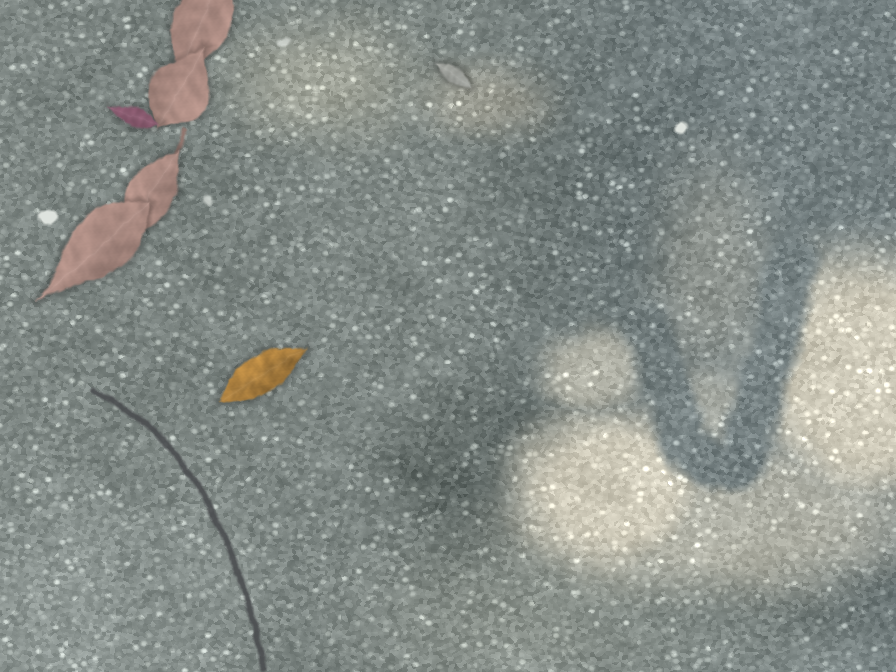
A Shadertoy shader for this texture:

```glsl
const float PI = 3.14159;
const float EDGE = 0.003;

vec2 hash2(vec2 c) {
    return fract(sin(vec2(dot(c, vec2(127.1, 311.7)), dot(c, vec2(269.5, 183.3)))) * 4375.85);
}

// Nearest cell: x = distance, y = random value of that cell
vec2 cellNoise(vec2 p) {
    vec2 base = floor(p), nearest = vec2(9.0, 0.0);
    for (int j = -1; j <= 1; j++)
    for (int i = -1; i <= 1; i++) {
        vec2 cell = base + vec2(i, j);
        float d = length(cell + hash2(cell) - p);
        if (d < nearest.x) nearest = vec2(d, hash2(cell + 37.0).x);
    }
    return nearest;
}

// Layered, rotated sines, roughly -1 to 1
float waves(vec2 p) {
    float sum = 0.0, amp = 0.5;
    for (int i = 0; i < 5; i++) {
        sum += amp * sin(p.x + 1.7 * sin(p.y)) * cos(p.y * 0.8 + float(i));
        p = mat2(1.2, 1.4, -1.4, 1.2) * p + 2.3;
        amp *= 0.62;
    }
    return sum;
}

float blob(vec2 p, vec2 center, vec2 radius, float soft) {
    return 1.0 - smoothstep(1.0 - soft, 1.0 + soft, length((p - center) / radius));
}

float segmentDist(vec2 p, vec2 a, vec2 b) {
    vec2 d = b - a;
    return length(p - a - d * clamp(dot(p - a, d) / dot(d, d), 0.0, 1.0));
}

// x = signed distance, y = offset from the midrib, z = position along it
vec3 leafShape(vec2 p, vec2 a, vec2 b, float width, float skew) {
    float len = length(b - a);
    vec2 axis = (b - a) / len;
    float along = dot(p - a, axis) / len;
    float side = dot(p - a, vec2(-axis.y, axis.x));
    float outline = width * sin(PI * pow(clamp(along, 0.001, 1.0), skew));
    return vec3(max(abs(side) - outline, max(-along, along - 1.0) * len), side, along);
}

float cover(float d) {
    return 1.0 - smoothstep(-EDGE, EDGE, d);
}

vec3 paintLeaf(vec3 ground, vec3 leaf, vec3 tint, float grain) {
    float rib = exp(-abs(leaf.y) * 350.0);
    float veins = sin(leaf.z * 32.0 - abs(leaf.y) * 150.0);
    vec3 color = tint * (0.98 + 0.1 * grain + 0.025 * veins + 1.8 * leaf.y) + 0.05 * rib;
    ground *= 1.0 - 0.2 * (1.0 - smoothstep(0.0, 0.014, leaf.x));
    return mix(ground, color, cover(leaf.x));
}

float sunlight(vec2 p) {
    float sun = 0.62 * blob(p, vec2(0.882, 0.448), vec2(0.07, 0.06), 0.5);
    sun = max(sun, 0.95 * blob(p, vec2(0.91, 0.27), vec2(0.14, 0.115), 0.45));
    sun = max(sun, 0.95 * blob(p, vec2(1.29, 0.44), vec2(0.17, 0.18), 0.4));
    sun = max(sun, 0.6 * blob(p, vec2(1.08, 0.235), vec2(0.28, 0.11), 0.5));
    sun = max(sun, 0.45 * blob(p, vec2(1.06, 0.37), vec2(0.08, 0.09), 0.6));
    sun = max(sun, 0.32 * blob(p, vec2(1.06, 0.6), vec2(0.08, 0.15), 0.7));
    float shade = segmentDist(p, vec2(0.965, 0.51), vec2(1.02, 0.34));
    shade = min(shade, segmentDist(p, vec2(1.02, 0.34), vec2(1.09, 0.3)));
    shade = min(shade, segmentDist(p, vec2(1.18, 0.61), vec2(1.1, 0.3)));
    return sun * smoothstep(0.022, 0.05, shade);
}

vec3 concrete(vec2 p) {
    float mottle = waves(p * 11.0);
    float patches = waves(p * 27.0 + 4.0);
    vec2 q = p + 0.012 * vec2(waves(p * 24.0), waves(p * 24.0 + 9.0));
    vec3 color = mix(vec3(0.485, 0.52, 0.507), vec3(0.455, 0.5, 0.505), smoothstep(0.6, 1.1, p.x));

    // Broad stains and pale worn areas
    color -= 0.085 * blob(q, vec2(0.73, 0.3), vec2(0.17, 0.13), 0.5);
    color -= 0.06 * blob(q, vec2(1.22, 0.12), vec2(0.22, 0.08), 0.6);
    color -= 0.04 * blob(q, vec2(0.92, 0.7), vec2(0.2, 0.2), 0.7);
    color += vec3(0.13, 0.11, 0.08) * blob(q, vec2(0.48, 0.88), vec2(0.12, 0.08), 0.8);
    color += vec3(0.11, 0.08, 0.05) * blob(q, vec2(0.73, 0.85), vec2(0.08, 0.05), 0.8);
    color += vec3(0.07, 0.06, 0.04) * blob(q, vec2(0.95, 0.08), vec2(0.3, 0.13), 0.8);
    color += 0.06 * blob(q, vec2(0.1, 0.1), vec2(0.25, 0.18), 0.8);
    color += 0.028 * mottle + 0.03 * patches;

    float sun = sunlight(q);
    color = mix(color, vec3(0.83, 0.81, 0.74) + 0.05 * patches, sun);

    // Tilted mineral flecks at two sizes
    vec2 tilted = mat2(0.95, 0.25, -0.3, 1.15) * p;
    vec2 coarse = cellNoise(tilted * 72.0), fine = cellNoise(tilted * 150.0 + 17.0);
    float density = 0.8 + 0.5 * patches;
    float flecks = pow(coarse.y, 5.0) * (1.0 - smoothstep(0.12, 0.5, coarse.x));
    color += flecks * density * vec3(0.29, 0.29, 0.28);
    return color + (fine.y - 0.5) * 0.13 + (0.4 - coarse.x) * 0.06;
}

void mainImage(out vec4 fragColor, in vec2 fragCoord) {
    vec2 p = fragCoord / iResolution.y;
    vec3 color = concrete(p);
    float grain = waves(p * 60.0);
    vec2 q = p + 0.004 * vec2(waves(p * 55.0), waves(p * 55.0 + 6.0));

    // Pebbles and a flat chip
    vec3 chalk = vec3(0.87, 0.89, 0.87);
    color = mix(color, chalk, blob(q, vec2(0.071, 0.676), vec2(0.014, 0.012), 0.25));
    color = mix(color, chalk, blob(q, vec2(1.014, 0.81), vec2(0.008), 0.4));
    color = mix(color, chalk, 0.7 * blob(q, vec2(0.309, 0.703), vec2(0.007), 0.5));
    color = mix(color, chalk, 0.7 * blob(q, vec2(0.422, 0.938), vec2(0.009, 0.006), 0.5));
    color = paintLeaf(color, leafShape(q, vec2(0.65, 0.905), vec2(0.7, 0.87), 0.011, 1.0), vec3(0.6, 0.61, 0.59), grain);

    // Curved twig
    float twig = 9.0;
    vec2 start = vec2(0.139, 0.418), bend = vec2(0.332, 0.33), end = vec2(0.392, 0.005), last = start;
    for (int i = 1; i <= 16; i++) {
        float t = float(i) / 16.0;
        vec2 next = mix(mix(start, bend, t), mix(bend, end, t), t);
        twig = min(twig, segmentDist(q, last, next));
        last = next;
    }
    color = mix(color, vec3(0.29, 0.3, 0.31), 0.9 * cover(twig - 0.0045));

    // Fallen leaves
    vec3 dusty = vec3(0.67, 0.545, 0.51);
    color = paintLeaf(color, leafShape(q, vec2(0.335, 1.05), vec2(0.265, 0.885), 0.042, 1.0), dusty, grain);
    color = paintLeaf(color, leafShape(q, vec2(0.305, 0.93), vec2(0.235, 0.81), 0.045, 1.25), dusty, grain);
    color = mix(color, dusty * 0.85, cover(segmentDist(q, vec2(0.253, 0.75), vec2(0.274, 0.805)) - 0.003));
    color = paintLeaf(color, leafShape(q, vec2(0.185, 0.65), vec2(0.265, 0.775), 0.035, 0.9), dusty, grain);
    color = paintLeaf(color, leafShape(q, vec2(0.055, 0.55), vec2(0.222, 0.7), 0.046, 1.5), dusty, grain);
    color = paintLeaf(color, leafShape(q, vec2(0.16, 0.842), vec2(0.236, 0.813), 0.013, 1.2), vec3(0.52, 0.34, 0.42), grain);
    color = paintLeaf(color, leafShape(q, vec2(0.325, 0.403), vec2(0.456, 0.483), 0.029, 0.95), vec3(0.66, 0.49, 0.24), 2.0 * grain);

    fragColor = vec4(clamp(color, 0.0, 1.0), 1.0);
}
```
